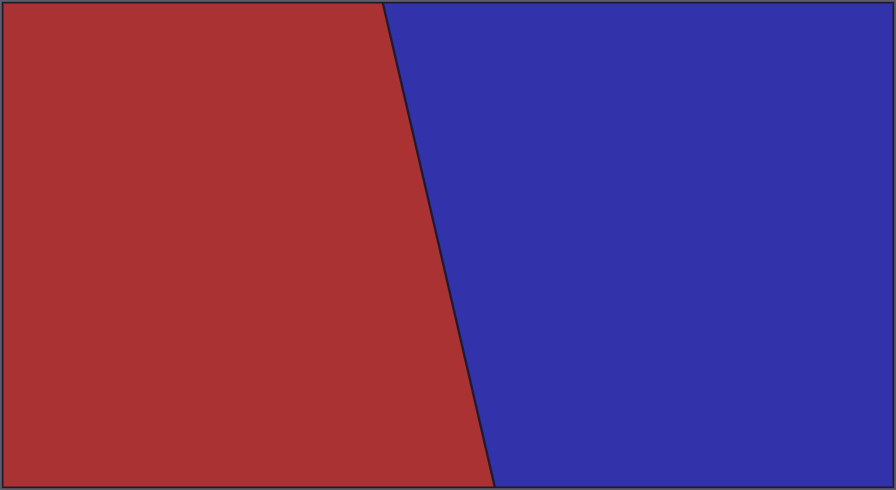
Give the GLSL for this background, as a WebGL 1 fragment shader.

```glsl
precision highp float;
// Two flat fields, red and blue, split by a slanted dark line inside a thin frame.

uniform vec2 u_resolution;

#define RED vec3(0.67, 0.196, 0.196)
#define BLUE vec3(0.196, 0.196, 0.67)
#define INK vec3(0.12, 0.11, 0.19)
#define RIM vec3(0.38, 0.36, 0.41)
#define SPLIT_BOTTOM 0.553   // divider x at the bottom, share of the width
#define SPLIT_TOP 0.4265     // divider x at the top, share of the width
#define LINE_WIDTH 0.0048    // lengths below are shares of the height
#define RIM_WIDTH 0.0036
#define FRAME_WIDTH 0.0036

// Coverage of the side where the signed distance is positive.
float cover(float dist, float pixel) {
  return clamp(dist / pixel + 0.5, 0.0, 1.0);
}

// Signed distance to the line through a and b, positive on its right.
float lineDistance(vec2 p, vec2 a, vec2 b) {
  vec2 along = normalize(b - a);
  return dot(p - a, vec2(along.y, -along.x));
}

void main() {
  float pixel = 1.0 / u_resolution.y;
  vec2 p = gl_FragCoord.xy * pixel;
  vec2 size = vec2(u_resolution.x * pixel, 1.0);

  // Colour fields and their divider
  float split = lineDistance(p, vec2(SPLIT_BOTTOM * size.x, 0.0),
                             vec2(SPLIT_TOP * size.x, 1.0));
  vec3 color = mix(RED, BLUE, cover(split, pixel));
  color = mix(color, INK, cover(0.5 * LINE_WIDTH - abs(split), pixel));

  // Dark frame with a paler outer rim
  vec2 inset = min(p, size - p);
  float edge = min(inset.x, inset.y);
  color = mix(color, INK, cover(RIM_WIDTH + FRAME_WIDTH - edge, pixel));
  color = mix(color, RIM, cover(RIM_WIDTH - edge, pixel));

  gl_FragColor = vec4(color, 1.0);
}
```
